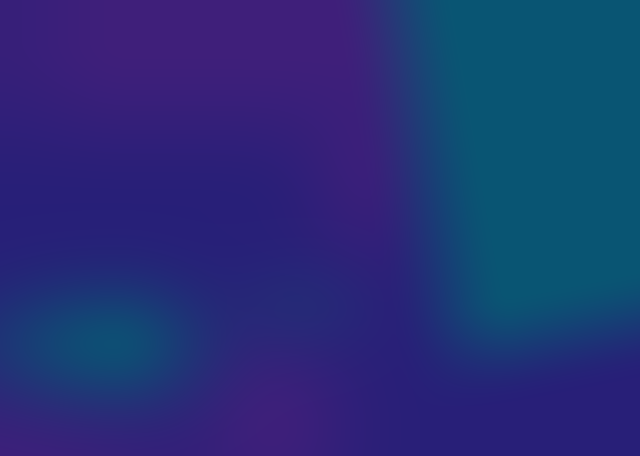
Give the GLSL for this background, as a Shadertoy shader.

```glsl
const vec3 INDIGO = vec3(0.155, 0.122, 0.470);
const vec3 PURPLE = vec3(0.252, 0.122, 0.480);
const vec3 TEAL   = vec3(0.035, 0.335, 0.450);

// Positions and radii are fractions of the canvas.
const vec2 POOL_CENTER = vec2(0.178, 0.245);
const vec2 POOL_RADIUS = vec2(0.135, 0.135);
const float POOL_LEFT_STRETCH = 1.45;
const float POOL_STRENGTH = 0.86;

const vec2 HAZE_CENTER = vec2(0.470, 0.325);
const vec2 HAZE_RADIUS = vec2(0.110, 0.110);
const float HAZE_STRENGTH = 0.18;

const float PANEL_LEFT = 0.615;
const float PANEL_LEAN = 0.130;
const float PANEL_BOTTOM = 0.240;
const float PANEL_RISE = 0.280;
const vec2 PANEL_SOFTNESS = vec2(0.100, 0.125);

// Soft elliptical spot, one at its center.
float glow(vec2 p, vec2 center, vec2 radius) {
    vec2 d = (p - center) / radius;
    return exp(-dot(d, d));
}

// Combines two coverages without exceeding one.
float screenBlend(float a, float b) {
    return 1.0 - (1.0 - a) * (1.0 - b);
}

float purpleCoverage(vec2 p) {
    float band = smoothstep(0.54, 0.91, p.y);
    band *= mix(0.62, 0.96, smoothstep(0.0, 0.20, p.x));
    float ridge = 0.72 * glow(p, vec2(0.575, 0.640), vec2(0.105, 0.230));
    float foot = 0.88 * glow(p, vec2(0.425, 0.070), vec2(0.125, 0.200));
    float corner = 0.85 * glow(p, vec2(0.0, -0.03), vec2(0.320, 0.220));
    return screenBlend(screenBlend(band, ridge), screenBlend(foot, corner));
}

// Leaning panel with a soft, rounded lower corner.
float panelCoverage(vec2 p) {
    float left = PANEL_LEFT + PANEL_LEAN * (1.0 - p.y);
    float bottom = PANEL_BOTTOM + PANEL_RISE * (p.x - 0.807);
    vec2 inside = vec2(p.x - left, p.y - bottom);
    vec2 edge = smoothstep(-PANEL_SOFTNESS, PANEL_SOFTNESS, inside);
    return edge.x * edge.y;
}

float poolCoverage(vec2 p) {
    float stretch = mix(POOL_LEFT_STRETCH, 1.0, step(POOL_CENTER.x, p.x));
    vec2 radius = POOL_RADIUS * vec2(stretch, 1.0);
    return POOL_STRENGTH * glow(p, POOL_CENTER, radius);
}

void mainImage(out vec4 fragColor, in vec2 fragCoord) {
    vec2 uv = fragCoord / iResolution.xy;

    // Purple clouds over indigo
    vec3 color = mix(INDIGO, PURPLE, purpleCoverage(uv));

    // Teal lights
    float haze = HAZE_STRENGTH * glow(uv, HAZE_CENTER, HAZE_RADIUS);
    float teal = screenBlend(poolCoverage(uv), haze);
    teal = screenBlend(teal, panelCoverage(uv));
    color = mix(color, TEAL, teal);

    fragColor = vec4(color, 1.0);
}
```
